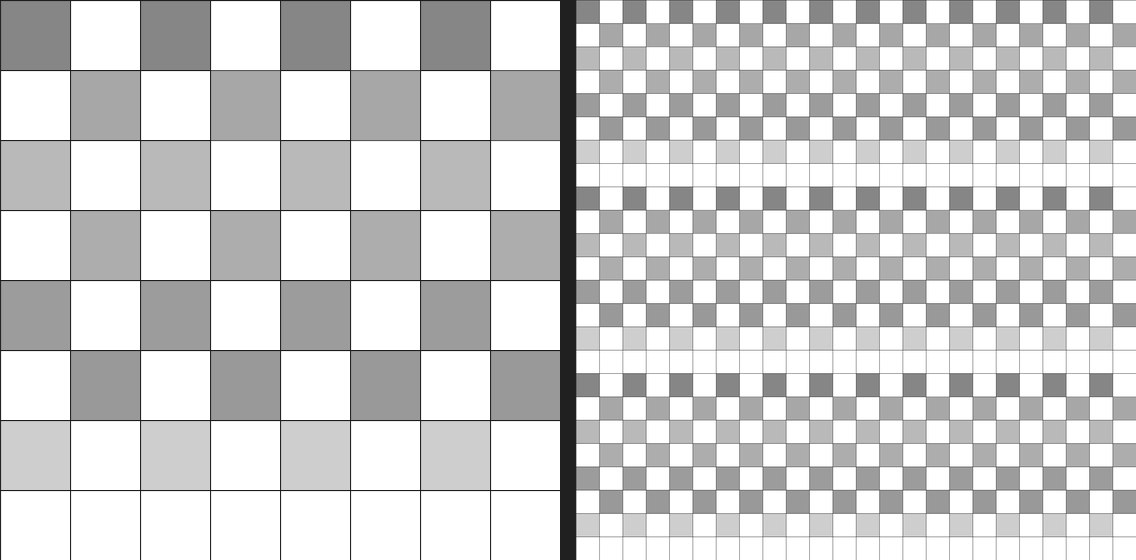
Left, the tile; right, the same tile 3 across and 3 down.
Reproduce this pattern procedurally as a WebGL 1 fragment shader.

```glsl
precision highp float;
// An 8 by 8 checkerboard ruled with thin dark lines on white.
// Each row of filled squares has its own grey; the last row is blank.
// Lines are box-filtered by pixel coverage and repeat at every cell.

uniform vec2 u_resolution;

const float CELLS = 8.0;
const float LINE_WIDTH = 1.0 / 64.0;  // in cells
const float ROW_INK = 0.11;
const float COLUMN_INK = 0.14;
const float FADED_INK = 0.34;

// Picks the entry of a four-value list at a whole-number index.
float pick(vec4 list, float index) {
  vec4 weight = max(1.0 - abs(vec4(0.0, 1.0, 2.0, 3.0) - index), 0.0);
  return dot(list, weight);
}

// Grey of the filled squares, rows counted from the top.
float rowGrey(float row) {
  return pick(vec4(0.525, 0.655, 0.725, 0.68), row)
       + pick(vec4(0.61, 0.60, 0.807, 1.0), row - 4.0);
}

float cellShade(vec2 cell) {
  float filled = 1.0 - mod(cell.x + cell.y, 2.0);
  return mix(1.0, rowGrey(cell.y), filled);
}

// Share of a pixel covered by a line lying at the start of each cell.
float lineCoverage(float position, float width, float pixel) {
  float offset = abs(fract(position - 0.5 * width + 0.5) - 0.5);
  float overlap = clamp((0.5 * (width + pixel) - offset) / pixel, 0.0, 1.0);
  return min(overlap, width / pixel);
}

// Horizontal rules are fainter around the later squares of the second row.
float rowInk(vec2 position, vec2 cell) {
  float nearSecondRow = step(abs(position.y - 1.5), 0.6);
  float laterSquare = mod(cell.x, 2.0) * step(2.5, cell.x);
  return mix(ROW_INK, FADED_INK, nearSecondRow * laterSquare);
}

void main() {
  // Cell coordinates, measured from the upper left.
  vec2 uv = gl_FragCoord.xy / u_resolution;
  vec2 position = CELLS * vec2(uv.x, 1.0 - uv.y);
  vec2 pixel = CELLS / u_resolution;

  // Squares change under the middle of a line.
  vec2 cell = mod(floor(position - 0.5 * LINE_WIDTH + 0.0001), CELLS);
  float shade = cellShade(cell);

  // Vertical rules, then horizontal ones.
  float columnLine = lineCoverage(position.x, LINE_WIDTH, pixel.x);
  float rowLine = lineCoverage(position.y, LINE_WIDTH, pixel.y);
  shade = mix(shade, rowInk(position, cell), rowLine);
  shade = mix(shade, min(shade, COLUMN_INK), columnLine);

  gl_FragColor = vec4(vec3(shade), 1.0);
}
```
